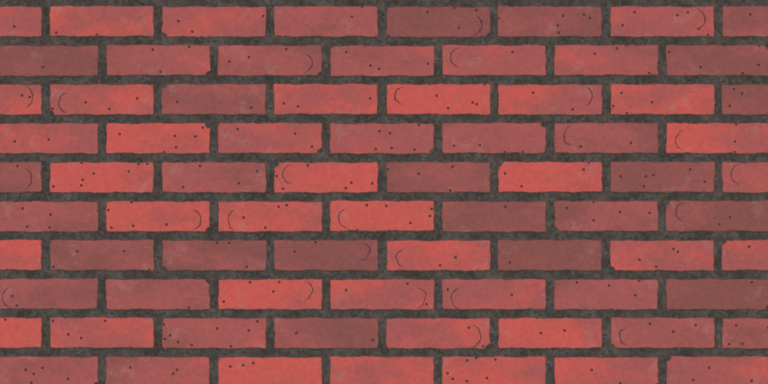
A Shadertoy shader for this texture:

```glsl
// Running-bond wall of worn red bricks in dark grey mortar.
// Each brick is a rounded box with a ragged outline; hashes vary its tone and
// damage, layered sines stain it, and cellular noise adds pits and grain.

// Layout, in units of the canvas height
const vec2 PITCH = vec2(0.2917, 0.1014);       // brick plus joint
const vec2 HALF_BRICK = vec2(0.1360, 0.0402);
const vec2 FIRST_JOINT = vec2(0.1198, 0.0052); // from the top left
const float CORNER = 0.006;
const float RAGGED = 0.0018;
const float JITTER = 0.0022;

// Colours
const vec3 BRICK_DARK = vec3(0.53, 0.32, 0.305);
const vec3 BRICK_MID = vec3(0.63, 0.345, 0.335);
const vec3 BRICK_BRIGHT = vec3(0.76, 0.35, 0.325);
const vec3 BRICK_RIM = vec3(0.39, 0.27, 0.25);
const vec3 MORTAR_DARK = vec3(0.24, 0.225, 0.205);
const vec3 MORTAR_LIGHT = vec3(0.35, 0.32, 0.305);
const vec3 PIT_COLOR = vec3(0.28, 0.20, 0.19);
const vec3 DUST_COLOR = vec3(0.66, 0.49, 0.47);

// Wear
const float STAIN = 0.20;
const float GRAIN = 0.05;
const float PIT_SHARE = 0.10;
const float CHIP_SHARE = 0.25;
const float ARC_SHARE = 0.30;

float hash(vec2 p) {
    vec3 q = fract(vec3(p.xyx) * 0.1031);
    q += dot(q, q.yzx + 33.33);
    return fract((q.x + q.y) * q.z);
}

// Distance to the nearest feature point, and that point's random value
vec2 cellular(vec2 p) {
    vec2 base = floor(p);
    vec2 nearest = vec2(9.0, 0.0);
    for (int y = -1; y <= 1; y++)
    for (int x = -1; x <= 1; x++) {
        vec2 cell = base + vec2(x, y);
        vec2 point = cell + vec2(hash(cell), hash(cell + 57.3));
        float d = length(p - point);
        if (d < nearest.x) nearest = vec2(d, hash(cell + 113.7));
    }
    return nearest;
}

// Smooth variation, roughly -1 to 1
float layeredSines(vec2 p) {
    float sum = 0.0, amp = 0.5;
    for (int i = 0; i < 5; i++) {
        sum += amp * sin(p.x + 1.7 * sin(p.y));
        p = mat2(1.2, 1.6, -1.6, 1.2) * p + 3.1;
        amp *= 0.62;
    }
    return sum;
}

float roundedBox(vec2 p, vec2 halfSize, float r) {
    vec2 q = abs(p) - halfSize + r;
    return length(max(q, 0.0)) + min(max(q.x, q.y), 0.0) - r;
}

void mainImage(out vec4 fragColor, in vec2 fragCoord) {
    vec2 p = fragCoord / iResolution.y;
    float px = 1.0 / iResolution.y;

    // Courses count down from the top; odd ones shift by half a brick
    vec2 grid = (vec2(p.x, 1.0 - p.y) - FIRST_JOINT) / PITCH;
    grid.x += 0.5 * mod(floor(grid.y), 2.0);
    vec2 id = floor(grid) + 20.0;
    vec2 local = (fract(grid) - 0.5) * PITCH * vec2(1.0, -1.0);
    local += JITTER * (vec2(hash(id + 3.7), hash(id + 8.1)) - 0.5);
    vec2 brickP = p + id * 7.31;

    // Ragged outline, with a broken corner on some bricks
    float d = roundedBox(local, HALF_BRICK, CORNER);
    d += RAGGED * layeredSines(brickP * 60.0);
    vec2 side = sign(vec2(hash(id + 21.3), hash(id + 34.9)) - 0.5);
    float chipSize = 0.012 * step(hash(id + 45.2), CHIP_SHARE);
    float chip = chipSize - length(local - side * HALF_BRICK);
    d = max(d, chip + RAGGED * layeredSines(brickP * 110.0));
    float inside = 1.0 - smoothstep(-max(px, 0.0016), max(px, 0.0016), d);

    // Fired tone: per brick, drifting along its length, with stains
    float tone = hash(id) + STAIN * layeredSines(brickP * vec2(16.0, 30.0));
    tone += (hash(id + 5.5) - 0.5) * 2.0 * local.x;
    vec3 brick = mix(BRICK_DARK, BRICK_MID, smoothstep(0.0, 0.5, tone));
    brick = mix(brick, BRICK_BRIGHT, smoothstep(0.5, 0.95, tone));
    float dust = smoothstep(0.5, 1.1, layeredSines(brickP * 24.0 + 9.0));
    brick = mix(brick, DUST_COLOR, 0.3 * dust);

    // Pits and curved press marks
    vec2 pit = cellular(p * 42.0);
    float pitMask = step(pit.y, PIT_SHARE) * (1.0 - smoothstep(0.08, 0.22, pit.x));
    vec2 arcP = local - vec2(side.x * 0.085, 0.008 * side.y);
    float arcDist = abs(length(arcP) - 0.026 + 0.004 * layeredSines(brickP * 50.0));
    float arc = 1.0 - smoothstep(0.0008, 0.0008 + max(px, 0.0022), arcDist);
    arc *= smoothstep(0.0, 0.02, arcP.x * side.x) * step(hash(id + 61.4), ARC_SHARE);
    brick = mix(brick, PIT_COLOR, max(0.75 * pitMask, 0.5 * arc));

    // Worn rim, then mortar darkened below the bricks
    brick = mix(brick, BRICK_RIM, 0.75 * smoothstep(-0.0045, 0.0, d));
    float grain = cellular(p * 115.0).y - 0.5;
    float lime = 0.45 + 0.35 * layeredSines(p * 45.0) + 0.5 * grain;
    lime -= 0.3 * smoothstep(0.005, 0.0, d) * step(local.y, 0.0);
    vec3 mortar = mix(MORTAR_DARK, MORTAR_LIGHT, clamp(lime, 0.0, 1.0));

    vec3 color = mix(mortar, brick, inside) * (1.0 + GRAIN * grain);
    fragColor = vec4(color, 1.0);
}
```
